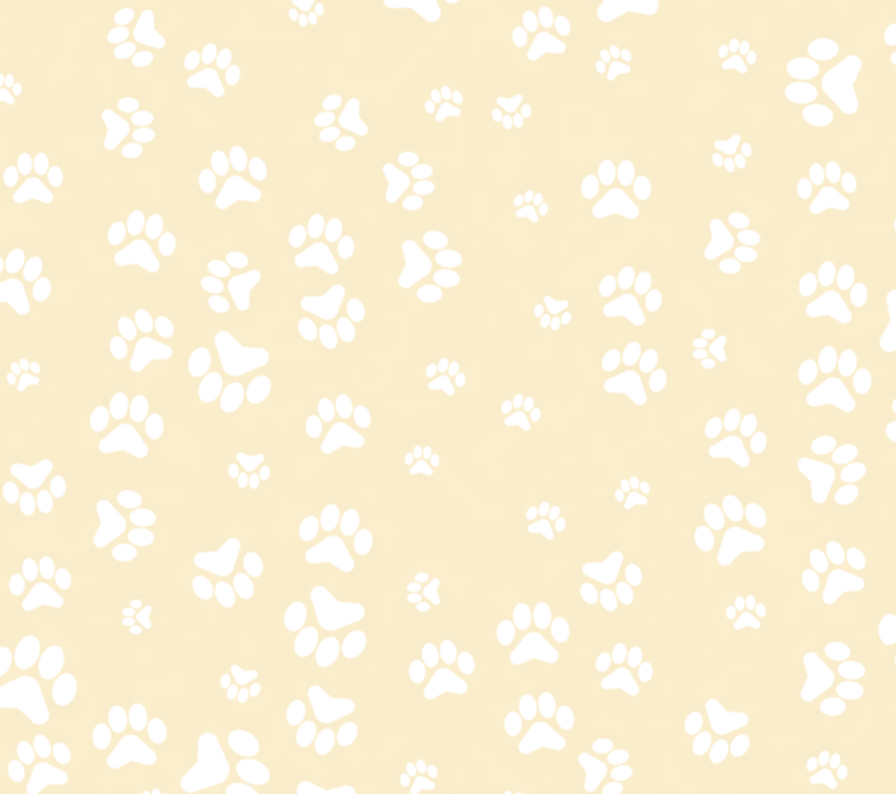
This pattern is drawn by a WebGL 2 fragment shader. Its source:

```glsl
#version 300 es
precision highp float;
// Scattered white paw prints of three sizes on a warm cream ground.

uniform vec2 u_resolution;
out vec4 fragColor;

const vec3 CREAM = vec3(0.98, 0.93, 0.80);
const vec3 WHITE = vec3(1.0);
const float ROWS = 8.0;
const float HALF_PI = 1.5707963;

// Sine-free hashes
float hash(vec2 p) {
    vec3 q = fract(vec3(p.xyx) * 0.1031);
    q += dot(q, q.yzx + 33.33);
    return fract((q.x + q.y) * q.z);
}

vec2 hash2(vec2 p) {
    return vec2(hash(p + 17.3), hash(p + 71.9));
}

float valueNoise(vec2 p) {
    vec2 cell = floor(p);
    vec2 f = smoothstep(0.0, 1.0, fract(p));
    float low = mix(hash(cell), hash(cell + vec2(1.0, 0.0)), f.x);
    float high = mix(hash(cell + vec2(0.0, 1.0)), hash(cell + 1.0), f.x);
    return mix(low, high, f.y);
}

vec2 rotate(vec2 p, float angle) {
    float c = cos(angle), s = sin(angle);
    return vec2(c * p.x + s * p.y, c * p.y - s * p.x);
}

// Distance functions
float ellipse(vec2 p, vec2 radii) {
    float k0 = max(length(p / radii), 0.001);
    float k1 = max(length(p / (radii * radii)), 0.001);
    return k0 * (k0 - 1.0) / k1;
}

float taperedCapsule(vec2 p, vec2 a, vec2 b, float radiusA, float radiusB) {
    vec2 axis = b - a;
    float t = clamp(dot(p - a, axis) / dot(axis, axis), 0.0, 1.0);
    return length(p - a - axis * t) - mix(radiusA, radiusB, t);
}

// A mirrored paw with toes up and a half width of one
float paw(vec2 p) {
    p.x = abs(p.x);
    float innerToe = ellipse(p - vec2(0.275, 0.42), vec2(0.25, 0.37));
    float outerToe = ellipse(rotate(p - vec2(0.75, 0.0), 0.12), vec2(0.25, 0.35));
    float pad = taperedCapsule(p, vec2(0.0, -0.38), vec2(0.46, -0.69), 0.35, 0.21);
    return min(pad, min(innerToe, outerToe));
}

// Half width in cells: few large, many medium, some small
float pawSize(float pick, float vary) {
    if (pick < 0.15) return mix(0.43, 0.48, vary);
    if (pick < 0.69) return mix(0.29, 0.38, vary);
    return mix(0.17, 0.21, vary);
}

// Mostly upright, some on their side, a few upside down
float pawAngle(float pick, float vary) {
    float turn = pick < 0.68 ? 0.0 : pick < 0.81 ? 1.0 : pick < 0.88 ? -1.0 : 2.0;
    return turn * HALF_PI + (vary - 0.5) * 0.9;
}

// Nearest paw over a jittered grid with every other column shifted
float scatteredPaws(vec2 p) {
    float nearest = 10.0;
    for (int i = -1; i <= 1; i++) {
        float column = floor(p.x) + float(i);
        float shift = 0.5 * mod(column, 2.0);
        for (int j = -1; j <= 1; j++) {
            vec2 id = vec2(column, floor(p.y - shift) + float(j));
            vec2 sizeSeed = hash2(id + 5.0);
            vec2 angleSeed = hash2(id + 137.0);
            float size = pawSize(sizeSeed.x, sizeSeed.y);
            vec2 jitter = (hash2(id + 291.0) * 2.0 - 1.0) * (0.5 - size) * 0.9;
            vec2 center = id + vec2(0.5, 0.5 + shift) + jitter;
            vec2 local = rotate(p - center, pawAngle(angleSeed.x, angleSeed.y));
            nearest = min(nearest, paw(local / size) * size);
        }
    }
    return nearest;
}

void main() {
    vec2 uv = gl_FragCoord.xy / u_resolution.y;

    // Ground with a barely visible mottle
    vec3 ground = CREAM + (valueNoise(uv * 45.0) - 0.5) * 0.008;

    // Prints with a slightly soft edge
    float dist = scatteredPaws(uv * ROWS + vec2(20.2, 30.3)) / ROWS;
    float softness = max(1.0 / u_resolution.y, 0.002);
    float print = 1.0 - smoothstep(-softness, softness, dist);
    fragColor = vec4(mix(ground, WHITE, print), 1.0);
}
```
